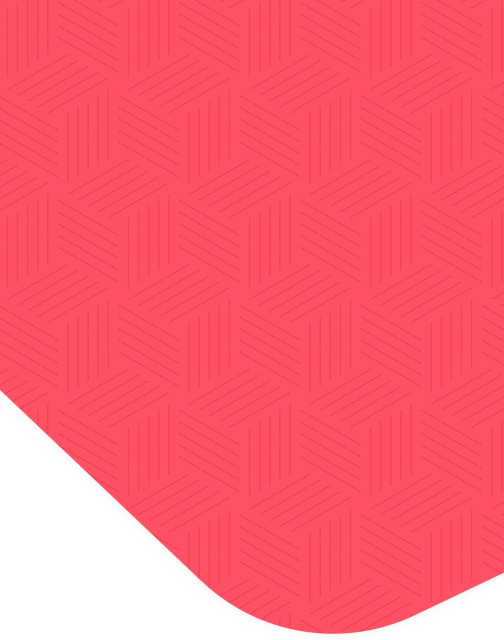
Write a WebGL 1 fragment shader that draws this pattern.

```glsl
precision highp float;
uniform vec2 u_resolution;

// Offset from the nearest centre of a pointy-top hexagon grid with unit sides
vec2 hexLocal(vec2 p) {
  vec2 cell = vec2(1.7320508, 3.0);
  vec2 a = mod(p + 0.5 * cell, cell) - 0.5 * cell;
  vec2 b = mod(p, cell) - 0.5 * cell;
  return dot(a, a) < dot(b, b) ? a : b;
}

// Five dotted lines running along the upright edge of one rhombic face
float dottedFace(vec2 q, float pixel) {
  float across = -q.x / 0.8660254;
  float along = q.y + 0.5 * across;
  if (min(across, along) < 0.0 || max(across, along) > 1.0) return 0.0;
  float line = clamp(floor(across * 6.0 + 0.5), 1.0, 5.0);
  vec2 toDot = vec2((across - line / 6.0) * 0.8660254,
                    (fract(along * 28.0) - 0.5) / 28.0);
  return 1.0 - smoothstep(0.012 - 0.5 * pixel, 0.012 + 0.5 * pixel, length(toDot));
}

// Signed distance to a downward wedge whose tip is rounded about the origin
float roundedWedge(vec2 q, float radius) {
  vec2 leftNormal = vec2(-0.688, -0.725);
  vec2 rightNormal = vec2(0.4305, -0.9026);
  bool onArc = dot(q, vec2(0.725, -0.688)) > 0.0 &&
               dot(q, vec2(0.9026, 0.4305)) < 0.0;
  float reach = onArc ? length(q) : max(dot(q, leftNormal), dot(q, rightNormal));
  return reach - radius;
}

void main() {
  vec2 p = gl_FragCoord.xy / u_resolution.x;
  float pixel = 1.0 / u_resolution.x;
  float side = 0.1387;

  // Three faces per hexagon, each a third of a turn from the last
  vec2 q = hexLocal((p - vec2(0.4752, 0.5488)) / side);
  mat2 thirdTurn = mat2(-0.5, 0.8660254, -0.8660254, -0.5);
  float ink = 0.0;
  for (int i = 0; i < 3; i++) {
    ink = max(ink, dottedFace(q, pixel / side));
    q = thirdTurn * q;
  }
  vec3 coral = mix(vec3(0.995, 0.322, 0.393), vec3(0.89, 0.25, 0.33), ink);

  // Coral panel over white, with a faint shadow along its rim
  float d = roundedWedge(p - vec2(0.6606, 0.3899), 0.3775);
  vec3 paper = vec3(1.0 - 0.04 * exp(-max(d, 0.0) * 150.0));
  float outside = smoothstep(-0.75 * pixel, 0.75 * pixel, d);
  gl_FragColor = vec4(mix(coral, paper, outside), 1.0);
}
```
